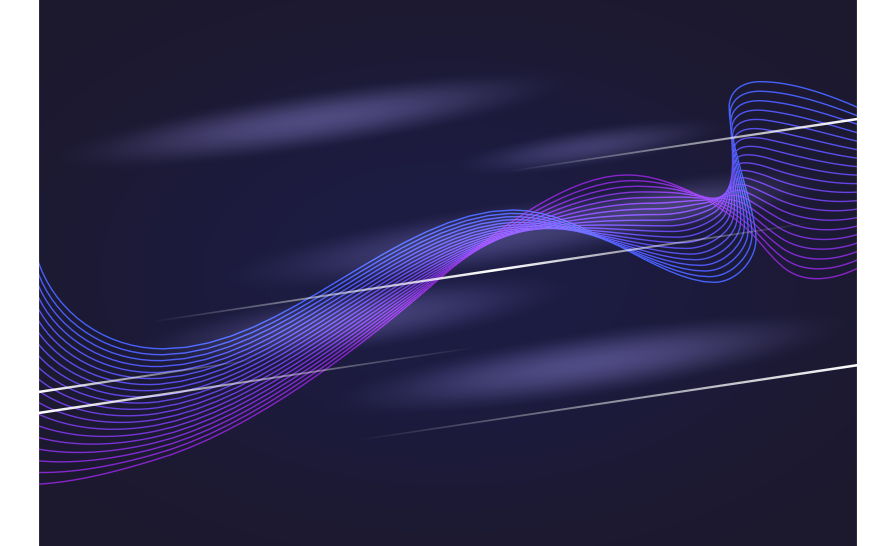
A WebGL 1 fragment shader for this background:

```glsl
precision highp float;
// Woven ribbon of blue and violet lines over a night-blue panel with slanted glows and light streaks.

uniform vec2 u_resolution;

const vec2 GRID = vec2(768.0, 468.0);   // layout grid, y pointing down
const vec2 PANEL_X = vec2(33.5, 734.5); // left and right panel edges
const vec3 NIGHT_CENTER = vec3(0.108, 0.108, 0.262);
const vec3 NIGHT_EDGE = vec3(0.108, 0.095, 0.180);
const vec3 BLUE = vec3(0.27, 0.38, 0.98);
const vec3 VIOLET = vec3(0.53, 0.14, 0.79);
const vec3 HAZE = vec3(0.20, 0.185, 0.27);
const float SLOPE = -0.15;              // shared tilt of glows and streaks
const float LINE_HALF_WIDTH = 0.6;
const int LINES = 20;
const int STEPS = 16;

// Share of a pixel covered by a stroke whose axis lies at distance d.
float stroke(float d, float halfWidth, float pixel) {
  float top = min(d + 0.5 * pixel, halfWidth);
  float bottom = max(d - 0.5 * pixel, -halfWidth);
  return clamp((top - bottom) / pixel, 0.0, 1.0);
}

// Position along a segment, 0 to 1.
float along(vec2 p, vec2 a, vec2 b) {
  vec2 ab = b - a;
  return clamp(dot(p - a, ab) / max(dot(ab, ab), 1e-4), 0.0, 1.0);
}

vec2 bezier(vec2 a, vec2 b, vec2 c, vec2 d, float t) {
  float u = 1.0 - t;
  return u * u * (u * a + 3.0 * t * b) + t * t * (3.0 * u * c + t * d);
}

bool inBox(vec2 p, vec2 low, vec2 high, float margin) {
  return all(greaterThan(p, low - margin)) && all(lessThan(p, high + margin));
}

// One stretch of ribbon: lines blended from Bezier edge a to Bezier edge b.
void ribbon(inout vec4 ink, vec2 p, float pixel,
            vec2 a0, vec2 a1, vec2 a2, vec2 a3,
            vec2 b0, vec2 b1, vec2 b2, vec2 b3) {
  float margin = LINE_HALF_WIDTH + pixel;
  vec2 low = min(min(min(a0, a1), min(a2, a3)), min(min(b0, b1), min(b2, b3)));
  vec2 high = max(max(max(a0, a1), max(a2, a3)), max(max(b0, b1), max(b2, b3)));
  if (!inBox(p, low, high, margin)) return;

  vec2 a = a0;
  vec2 b = b0;
  for (int i = 1; i <= STEPS; i++) {
    float t = float(i) / float(STEPS);
    vec2 aNext = bezier(a0, a1, a2, a3, t);
    vec2 bNext = bezier(b0, b1, b2, b3, t);
    if (inBox(p, min(min(a, aNext), min(b, bNext)), max(max(a, aNext), max(b, bNext)), margin)) {
      for (int j = 0; j < LINES; j++) {
        float s = float(j) / float(LINES - 1);
        vec2 from = mix(a, b, s);
        vec2 to = mix(aNext, bNext, s);
        float d = distance(p, mix(from, to, along(p, from, to)));
        ink = max(ink, vec4(mix(BLUE, VIOLET, s), 1.0) * stroke(d, LINE_HALF_WIDTH, pixel));
      }
    }
    a = aNext;
    b = bNext;
  }
}

// Soft slanted ellipse of light.
float glow(vec2 p, vec2 center, vec2 radius) {
  vec2 axis = normalize(vec2(1.0, SLOPE));
  vec2 q = p - center;
  vec2 r = vec2(dot(q, axis), dot(q, vec2(-axis.y, axis.x))) / radius;
  float fall = max(1.0 - dot(r, r), 0.0);
  return fall * fall;
}

// Slanted streak fading and thinning from its bright end over a signed run.
float streak(vec2 p, vec2 bright, float run, float pixel) {
  vec2 faint = bright + run * vec2(1.0, SLOPE);
  float t = along(p, bright, faint);
  float d = distance(p, mix(bright, faint, t));
  return stroke(d, mix(1.1, 0.6, t), pixel) * (1.0 - t);
}

void main() {
  float pixel = GRID.y / u_resolution.y;
  vec2 p = (gl_FragCoord.xy - 0.5 * u_resolution) * vec2(pixel, -pixel) + 0.5 * GRID;

  // Night backdrop
  float radial = length((p - 0.5 * GRID) / GRID) * 1.6;
  vec3 color = mix(NIGHT_CENTER, NIGHT_EDGE, smoothstep(0.1, 1.0, radial));

  // Ribbon, left to right: valley, climb, crossing, loop, wall, crest, tail
  vec4 ink = vec4(0.0);
  ribbon(ink, p, pixel, vec2(33, 225), vec2(48, 268), vec2(90, 299), vec2(140, 299),
         vec2(33, 415), vec2(65, 413), vec2(97, 405), vec2(130, 395));
  ribbon(ink, p, pixel, vec2(140, 299), vec2(245, 299), vec2(340, 180), vec2(440, 180),
         vec2(130, 395), vec2(215, 371), vec2(310, 297), vec2(380, 236));
  ribbon(ink, p, pixel, vec2(440, 180), vec2(500, 180), vec2(565, 242), vec2(612, 242),
         vec2(380, 236), vec2(428, 195), vec2(488, 150), vec2(537, 150));
  ribbon(ink, p, pixel, vec2(612, 242), vec2(632, 242), vec2(648, 222), vec2(648, 205),
         vec2(537, 150), vec2(553, 150), vec2(568, 154), vec2(582, 160));
  ribbon(ink, p, pixel, vec2(648, 205), vec2(648, 180), vec2(625, 125), vec2(625, 92),
         vec2(582, 160), vec2(602, 168), vec2(622, 180), vec2(640, 196));
  ribbon(ink, p, pixel, vec2(625, 92), vec2(625, 78), vec2(636, 70), vec2(652, 70),
         vec2(640, 196), vec2(650, 205), vec2(658, 217), vec2(668, 226));
  ribbon(ink, p, pixel, vec2(652, 70), vec2(680, 70), vec2(712, 82), vec2(735, 92),
         vec2(668, 226), vec2(685, 243), vec2(710, 242), vec2(735, 230));
  color = color * (1.0 - ink.a) + ink.rgb;

  // Hazy glows
  float haze = glow(p, vec2(268, 103), vec2(235, 27));
  haze += 0.7 * glow(p, vec2(505, 126), vec2(125, 18));
  haze += 0.8 * glow(p, vec2(420, 204), vec2(245, 30));
  haze += 0.6 * glow(p, vec2(595, 172), vec2(120, 24));
  haze += 0.8 * glow(p, vec2(300, 275), vec2(205, 29));
  haze += glow(p, vec2(505, 312), vec2(235, 30));
  color += HAZE * haze;

  // Light streaks; the middle one fades both ways
  float light = max(streak(p, vec2(425, 231.5), -295.0, pixel), streak(p, vec2(425, 231.5), 270.0, pixel));
  light = max(light, streak(p, vec2(735, 102), -300.0, pixel));
  light = max(light, streak(p, vec2(735, 313), -430.0, pixel));
  light = max(light, streak(p, vec2(33, 336), 188.0, pixel));
  light = max(light, streak(p, vec2(33, 354), 377.0, pixel));
  color = mix(color, vec3(1.0), light);

  // White side margins
  float inset = min(p.x - PANEL_X.x, PANEL_X.y - p.x);
  color = mix(vec3(1.0), color, clamp(0.5 + inset / pixel, 0.0, 1.0));

  gl_FragColor = vec4(color, 1.0);
}
```
